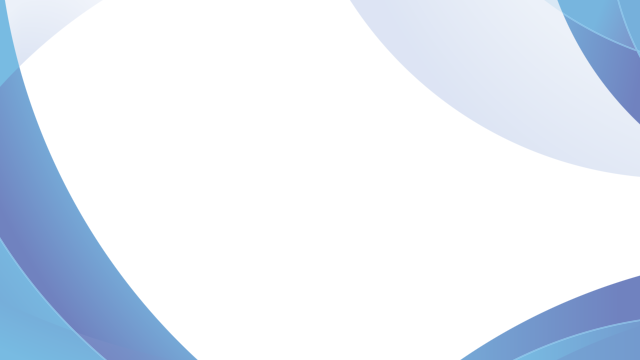
A Shadertoy shader for this background:

```glsl
// Corner ribbons of blue and pale lavender sweeping around an empty white page.
// Every edge is an arc of a large circle; signed distances to these arcs give
// the smooth masks, the colour gradients and the thin bright rims.

// Arcs: centre xy and radius, in units of the canvas height
const vec3 LEFT_OUTER   = vec3(1.725, 1.273, 1.733);
const vec3 LEFT_INNER   = vec3(1.251, 1.130, 1.481);
const vec3 LEFT_TOP     = vec3(1.040, -0.183, 1.403);
const vec3 LEFT_FOOT    = vec3(0.961, 2.206, 2.257);
const vec3 RIGHT_PALE   = vec3(1.880, 1.583, 1.079);
const vec3 RIGHT_OUTER  = vec3(2.414, 1.326, 0.925);
const vec3 RIGHT_CROSS  = vec3(2.101, 1.773, 0.972);
const vec3 RIGHT_INNER  = vec3(2.442, 1.192, 0.750);
const vec3 BOTTOM_OUTER = vec3(2.242, -1.402, 1.701);
const vec3 BOTTOM_INNER = vec3(1.965, -1.086, 1.211);
const vec3 BOTTOM_FOLD  = vec3(2.301, -1.512, 1.690);

// Colours
const vec3 PAPER    = vec3(1.0);
const vec3 LAVENDER = vec3(0.865, 0.895, 0.955);
const vec3 MIST     = vec3(0.925, 0.945, 0.975);
const vec3 ICE      = vec3(0.85, 0.91, 0.96);
const vec3 CYAN     = vec3(0.47, 0.74, 0.89);
const vec3 SKY      = vec3(0.46, 0.66, 0.84);
const vec3 VIOLET   = vec3(0.44, 0.51, 0.75);
const vec3 LILAC    = vec3(0.49, 0.56, 0.78);
const vec3 RIM      = vec3(0.60, 0.82, 0.95);

const float ASPECT = 16.0 / 9.0;
const float RIM_WIDTH = 0.0012;

float pixel; // size of one pixel in canvas units

// Positive inside the circle
float arc(vec2 p, vec3 circle) {
    return circle.z - length(p - circle.xy);
}

float cover(float d) {
    return smoothstep(-0.75 * pixel, 0.75 * pixel, d);
}

// Thin line along the edge of an arc
float rim(float d) {
    return 0.6 * (1.0 - smoothstep(RIM_WIDTH, RIM_WIDTH + pixel, abs(d)));
}

// Position of x between a and b, limited to 0..1
float ramp(float a, float b, float x) {
    return clamp((x - a) / (b - a), 0.0, 1.0);
}

vec3 leftCorner(vec3 col, vec2 p) {
    float band = -arc(p, LEFT_OUTER);
    float inner = -arc(p, LEFT_INNER);
    float top = -arc(p, LEFT_TOP) * step(0.5, p.y);
    float foot = -arc(p, LEFT_FOOT);
    float topMask = cover(top) * step(0.5, p.y);

    // Pale leaf in the upper corner
    vec3 leaf = mix(LAVENDER, MIST, ramp(0.0, 0.13, top));
    leaf = mix(leaf, PAPER, 0.6 * ramp(0.06, 0.28, p.x));
    col = mix(col, leaf, topMask);

    // Main ribbon and its two overlaps
    vec3 ribbon = mix(SKY, VIOLET, ramp(0.0, 0.19, band));
    ribbon = mix(ribbon, mix(SKY, CYAN, 0.9), topMask);
    float fade = 1.0 - ramp(0.2, 0.5, p.x);
    ribbon = mix(ribbon, LILAC, 0.7 * fade * cover(foot));

    // Cyan wedge at the bottom
    vec3 wedge = mix(CYAN, SKY, ramp(0.0, 0.14, inner) * 0.6 + 0.3);
    vec3 footCol = mix(SKY, CYAN, 0.3 + 0.6 * ramp(0.0, 0.12, foot));
    wedge = mix(wedge, footCol, cover(foot));
    ribbon = mix(ribbon, wedge, cover(inner));
    ribbon = mix(ribbon, RIM, rim(inner));
    return mix(col, ribbon, cover(band));
}

vec3 rightCorner(vec3 col, vec2 p) {
    float pale = arc(p, RIGHT_PALE);
    float band = arc(p, RIGHT_OUTER);
    float cross_ = arc(p, RIGHT_CROSS);
    float inner = arc(p, RIGHT_INNER);

    // Broad pale disc with an icy overlap
    vec3 disc = mix(LAVENDER, MIST, ramp(0.0, 0.42, pale + 0.3 * (p.x - 1.3)));
    disc = mix(disc, ICE, cover(cross_));
    col = mix(col, disc, cover(pale));

    // Ribbon, darker away from the upper left
    vec3 ribbon = mix(SKY, VIOLET, ramp(0.0, 0.24, p.x - 1.57 + 0.2 * (0.95 - p.y)));
    vec3 upper = mix(mix(SKY, CYAN, 0.6), LILAC, ramp(1.64, 1.80, p.x - 0.4 * (p.y - 0.9)));
    ribbon = mix(ribbon, upper, cover(cross_));
    ribbon = mix(ribbon, mix(SKY, CYAN, 0.4), cover(inner));
    ribbon = mix(ribbon, RIM, max(rim(cross_), rim(inner)));
    return mix(col, ribbon, cover(band));
}

vec3 bottomCorner(vec3 col, vec2 p) {
    float inner = arc(p, BOTTOM_INNER);
    vec3 ribbon = mix(SKY, VIOLET, ramp(1.28, 1.72, p.x));
    vec3 wedge = mix(CYAN, mix(SKY, VIOLET, 0.35), ramp(1.42, 1.78, p.x));
    wedge = mix(wedge, mix(SKY, VIOLET, 0.4), 0.6 * cover(arc(p, BOTTOM_FOLD)));
    ribbon = mix(ribbon, wedge, cover(inner));
    ribbon = mix(ribbon, RIM, rim(inner));
    return mix(col, ribbon, cover(arc(p, BOTTOM_OUTER)));
}

void mainImage(out vec4 fragColor, in vec2 fragCoord) {
    vec2 p = fragCoord / iResolution.xy * vec2(ASPECT, 1.0);
    pixel = 1.0 / iResolution.y;
    vec3 col = leftCorner(PAPER, p);
    col = rightCorner(col, p);
    col = bottomCorner(col, p);
    fragColor = vec4(col, 1.0);
}
```
